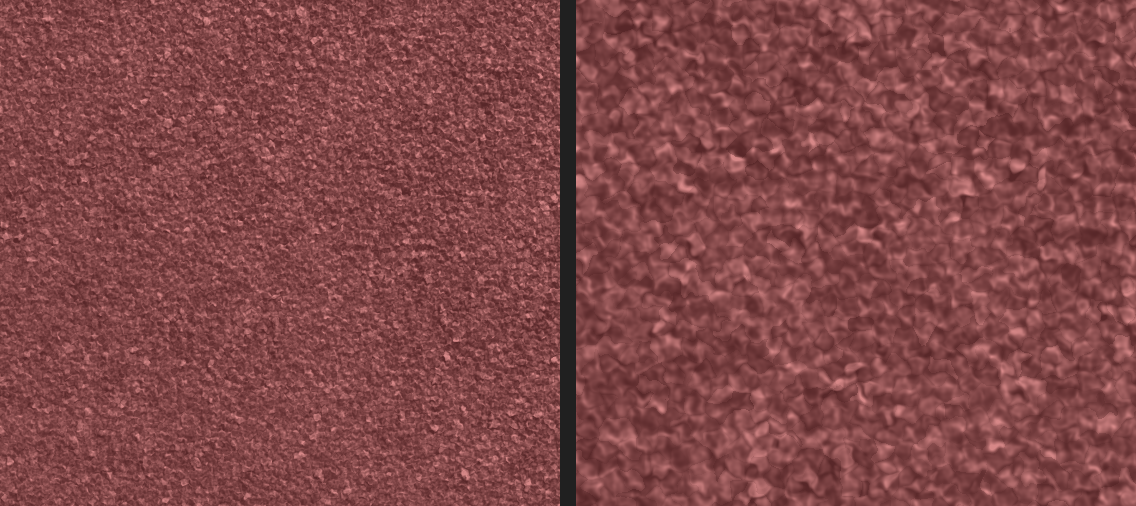
Left: the whole. Right: its middle third, enlarged.
Give the GLSL for this texture, as a Shadertoy shader.

```glsl
// Rough reddish grit: a fine crumbly surface lit from the upper right,
// built from warped cellular grains, gradient-noise relief and clustered
// pale chips in two sizes, all mapped onto one dark-to-pale colour ramp.

const vec3 DARK_CLAY = vec3(0.41, 0.203, 0.208);
const vec3 PALE_CHIP = vec3(0.81, 0.51, 0.51);

const vec2  LIGHT_DIR     = vec2(0.50, 0.87);
const float LIGHT_STEP    = 0.0045;  // distance between relief samples
const float GRAIN_SCALE   = 88.0;    // grains per canvas height
const float RELIEF_SCALE  = 82.0;
const float WARP_SCALE    = 120.0;
const float WARP_AMOUNT   = 0.0055;
const float BASE_TONE     = 0.225;
const float GRAIN_TONE    = 0.28;
const float CREVICE_DEPTH = 0.17;
const float RELIEF_GAIN   = 0.54;
const float DUST_GAIN     = 0.30;
const float CHIP_GAIN     = 0.52;
const float CHIP_SHADOW   = 0.20;

vec2 hash2(vec2 p) {
    vec3 q = fract(p.xyx * vec3(0.1031, 0.1030, 0.0973));
    q += dot(q, q.yzx + 33.33);
    return fract((q.xx + q.yz) * q.zy);
}

vec2 gradientAt(vec2 cell) {
    float angle = 6.2832 * hash2(cell).x;
    return vec2(cos(angle), sin(angle));
}

// Gradient noise, roughly -0.7 to 0.7
float noise(vec2 p) {
    vec2 i = floor(p), f = fract(p);
    vec2 u = f * f * f * (f * (f * 6.0 - 15.0) + 10.0);
    vec2 e = vec2(1.0, 0.0);
    float a = dot(gradientAt(i), f);
    float b = dot(gradientAt(i + e.xy), f - e.xy);
    float c = dot(gradientAt(i + e.yx), f - e.yx);
    float d = dot(gradientAt(i + e.xx), f - e.xx);
    return mix(mix(a, b, u.x), mix(c, d, u.x), u.y);
}

float height(vec2 p) {
    vec2 q = p * RELIEF_SCALE;
    return noise(q) + 0.5 * noise(q * 1.93 + 17.0);
}

// Cellular grains: x = tone of the grain, y = closeness to its middle
vec2 grains(vec2 p) {
    vec2 i = floor(p), f = fract(p);
    float nearest = 9.0, second = 9.0, tone = 0.0;
    for (int y = -1; y <= 1; y++)
    for (int x = -1; x <= 1; x++) {
        vec2 o = vec2(x, y);
        float d = length(o + hash2(i + o) - f);
        if (d < nearest) {
            second = nearest;
            nearest = d;
            tone = hash2(i + o + 71.0).x;
        } else second = min(second, d);
    }
    return vec2(tone, smoothstep(-0.08, 0.5, second - nearest));
}

// Scattered irregular chips; radii are in canvas heights
float chips(vec2 p, float scale, float share, float rMin, float rMax, float seed) {
    vec2 cell = floor(p * scale);
    float soft = 0.0014 + 0.4 / iResolution.y;
    float cover = 0.0;
    for (int y = -1; y <= 1; y++)
    for (int x = -1; x <= 1; x++) {
        vec2 id = cell + vec2(x, y);
        vec2 kind = hash2(id + seed);
        vec2 look = hash2(id + seed + 37.0);
        vec2 size = hash2(id + seed + 83.0);
        vec2 d = p - (id + hash2(id + seed + 11.0)) / scale;
        float turn = 6.2832 * look.x;
        d = mat2(cos(turn), -sin(turn), sin(turn), cos(turn)) * d;
        d *= mix(vec2(0.75, 1.4), vec2(1.0), look.y);
        float r = mix(rMin, rMax, size.x * size.x);
        float body = 1.0 - smoothstep(-soft, soft, length(d) - r);
        float localShare = share * (1.0 + 1.8 * noise(id * 0.23 + seed));
        cover = max(cover, body * step(kind.x, localShare) * mix(0.5, 1.0, size.y));
    }
    return cover;
}

float allChips(vec2 p) {
    float small = chips(p, 38.0, 0.36, 0.0028, 0.0070, 5.0);
    float large = chips(p, 15.0, 0.38, 0.0060, 0.0105, 53.0);
    return max(small, large);
}

void mainImage(out vec4 fragColor, in vec2 fragCoord) {
    vec2 uv = fragCoord / iResolution.xy;
    vec2 p = fragCoord / iResolution.y + 3.0;
    vec2 warp = vec2(noise(p * WARP_SCALE), noise(p * WARP_SCALE + 40.0));
    vec2 w = p + WARP_AMOUNT * warp;

    // Grains, crevices, slanting light and fine dust
    vec2 grain = grains(w * vec2(0.94, 1.06) * GRAIN_SCALE);
    float relief = height(w) - height(w + LIGHT_DIR * LIGHT_STEP);
    float v = GRAIN_TONE * (grain.x - 0.5)
            + CREVICE_DEPTH * (grain.y - 0.6)
            + RELIEF_GAIN * relief
            + DUST_GAIN * noise(p * 200.0);

    // Crisper towards the upper right, with broad and middling patches
    v *= mix(0.86, 1.16, smoothstep(0.2, 1.8, uv.x + uv.y));
    float tone = BASE_TONE + v + 0.7 * v * v;
    tone += 0.08 * noise(p * 4.0) + 0.09 * noise(p * 15.0) + 0.13 * noise(p * 38.0);

    // Pale chips and the shade on their far side
    float chip = allChips(w);
    float shade = allChips(w + LIGHT_DIR * 0.006) * (1.0 - chip);
    tone += chip * CHIP_GAIN - shade * CHIP_SHADOW;

    fragColor = vec4(mix(DARK_CLAY, PALE_CHIP, clamp(tone, -0.16, 1.08)), 1.0);
}
```
